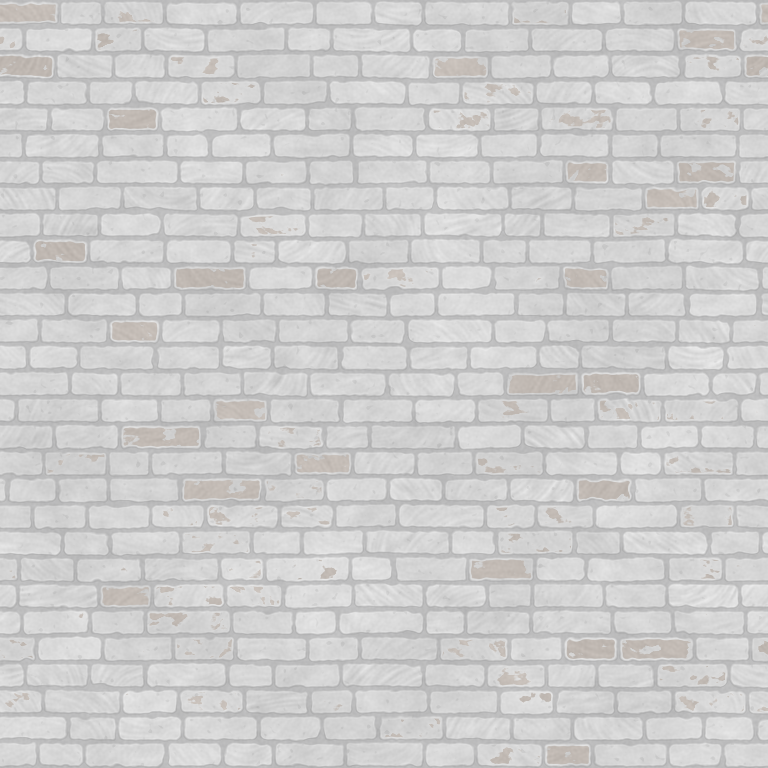
This texture is drawn by a Shadertoy shader. Its source:

```glsl
#define ROWS 29.0
#define COLUMNS 12.0
#define JOINT 0.0046
#define CORNER 0.0055
#define JITTER 0.42
#define FULLY_BARE 0.07
#define PARTLY_BARE 0.15
#define MORTAR vec3(0.738, 0.738, 0.740)
#define PAINT vec3(0.838, 0.838, 0.838)
#define CLAY vec3(0.750, 0.718, 0.692)

vec2 hash2(vec2 p) {
    vec3 q = fract(p.xyx * vec3(0.1031, 0.1030, 0.0973));
    q += dot(q, q.yzx + 33.33);
    return fract((q.xx + q.yz) * q.zy);
}

float cornerSlope(vec2 cell, vec2 offset) {
    return dot(hash2(cell) * 2.0 - 1.0, offset);
}

// Gradient noise, roughly -0.6 to 0.6
float noise(vec2 p) {
    vec2 i = floor(p), f = p - i;
    vec2 u = f * f * f * (f * (f * 6.0 - 15.0) + 10.0);
    vec2 e = vec2(1.0, 0.0);
    float low = mix(cornerSlope(i, f), cornerSlope(i + e, f - e), u.x);
    float high = mix(cornerSlope(i + e.yx, f - e.yx), cornerSlope(i + 1.0, f - 1.0), u.x);
    return mix(low, high, u.y);
}

float fbm(vec2 p) {
    float sum = 0.0, amplitude = 1.0;
    for (int i = 0; i < 4; i++) {
        sum += amplitude * noise(p);
        p = p * 2.03 + 17.3;
        amplitude *= 0.5;
    }
    return sum;
}

// Position of the upright joint at the left of a brick, in brick lengths
float jointAt(float index, float row) {
    return index + (hash2(vec2(mod(index, COLUMNS), row) + 5.7).x - 0.5) * JITTER;
}

float roundedBox(vec2 p, vec2 halfSize, float radius) {
    vec2 q = abs(p) - halfSize + radius;
    return length(max(q, 0.0)) + min(max(q.x, q.y), 0.0) - radius;
}

void mainImage(out vec4 fragColor, in vec2 fragCoord) {
    vec2 uv = fragCoord / iResolution.y;
    float pixel = 1.0 / iResolution.y;

    // Courses, slightly wavy, with a staggered bond
    float y = (uv.y + 0.0022 * noise(uv * vec2(9.0, 5.0))) * ROWS;
    float row = floor(y);
    float x = uv.x * COLUMNS + 0.5 * mod(row, 2.0) + 0.6 * hash2(vec2(row, 3.1)).x;

    // Brick that holds this point
    float index = floor(x);
    if (x < jointAt(index, row)) index -= 1.0;
    else if (x > jointAt(index + 1.0, row)) index += 1.0;
    float left = jointAt(index, row), right = jointAt(index + 1.0, row);
    vec2 id = vec2(mod(index, COLUMNS), row);
    vec2 randA = hash2(id + 21.3), randB = hash2(id + 67.9);

    // Uneven, chipped outline
    vec2 local = vec2((x - 0.5 * (left + right)) / COLUMNS, (y - row - 0.5) / ROWS);
    vec2 halfSize = 0.5 * (vec2((right - left) / COLUMNS, 1.0 / ROWS) - JOINT);
    halfSize.y -= 0.0009 * randB.x;
    local.y += local.x * (randB.y - 0.5) * 0.035;
    float d = roundedBox(local, halfSize, CORNER * (0.6 + 0.8 * randA.y));
    d += 0.0020 * noise(uv * 105.0) + 0.0075 * max(noise(uv * 42.0) - 0.12, 0.0);
    float brick = 1.0 - smoothstep(-0.0006 - pixel, 0.0006 + pixel, d);

    // Curved tool strokes, turned differently on each brick
    float angle = (randA.x - 0.5) * 2.2;
    vec2 stroke = mat2(cos(angle), -sin(angle), sin(angle), cos(angle)) * local;
    stroke.y += (randB.x - 0.5) * 22.0 * stroke.x * stroke.x;
    float streak = noise(stroke * vec2(32.0, 190.0) + 40.0 * randB);
    float strokeDepth = mix(0.02, 0.10, randB.y * randB.y);

    float clouds = fbm(uv * 6.0 + 3.0);
    float blotch = fbm(uv * vec2(34.0, 48.0));
    float grain = noise(uv * 230.0);

    // Painted face
    vec3 face = PAINT + 0.034 * (randA.y - 0.5) + strokeDepth * streak;
    face += 0.045 * clouds + 0.045 * blotch + 0.025 * grain;
    face -= 0.05 * smoothstep(0.30, 0.50, noise(uv * 120.0 + 9.0));

    // Bare clay where the paint has worn off, inside a painted rim
    float chance = hash2(id + 131.7).x;
    float wear = chance < FULLY_BARE ? 0.38 : chance < FULLY_BARE + PARTLY_BARE ? -0.16 : -0.72;
    float bare = smoothstep(0.0, 0.14, wear + blotch + 0.35 * streak);
    bare *= 1.0 - smoothstep(-0.0036, -0.0018, d);
    vec3 clay = CLAY + 0.035 * (randB.x - 0.5) + 0.05 * streak + 0.03 * grain;
    face = mix(face, clay, 0.92 * bare);

    // Pale lip along the edge
    face += 0.022 * smoothstep(-0.0030, -0.0012, d);

    // Mortar, shaded beneath each brick
    vec3 mortar = MORTAR + 0.03 * clouds + 0.03 * blotch + 0.035 * grain;
    float below = smoothstep(0.25, -0.6, local.y / halfSize.y);
    mortar -= (0.025 + 0.075 * below) * (1.0 - smoothstep(0.0, 0.0024, d));

    fragColor = vec4(clamp(mix(mortar, face, brick), 0.0, 1.0), 1.0);
}
```
